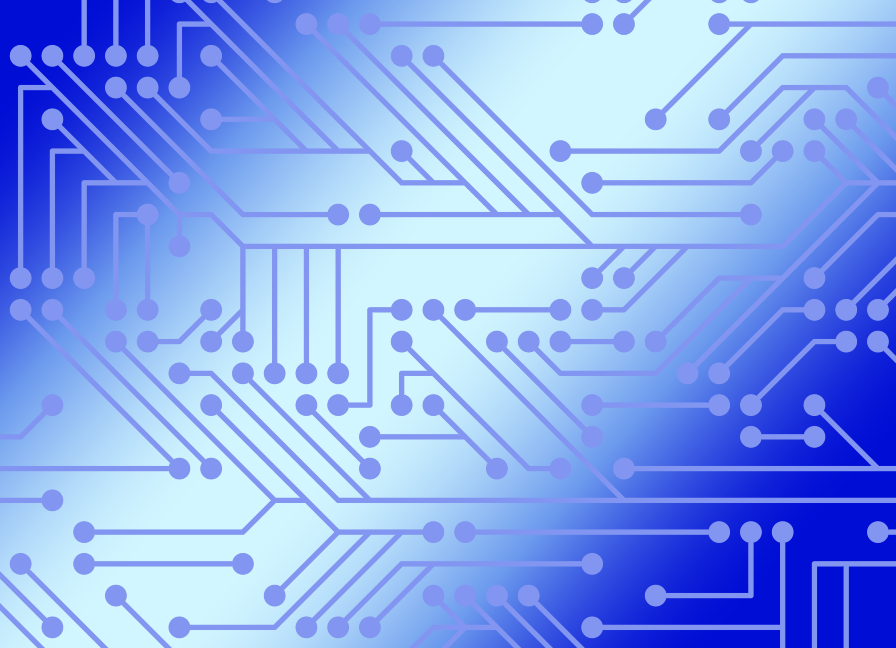
Reproduce this background procedurally as a WebGL 2 fragment shader.

```glsl
#version 300 es
precision highp float;
// Circuit board: periwinkle traces with round pads over a diagonal blue glow.
// Each lattice node hashes a step to a neighbour; blocks of nodes share a
// heading, so the steps chain into parallel runs, 45 degree bends and forks.

uniform vec2 u_resolution;
out vec4 fragColor;

const vec3 DEEP_BLUE = vec3(0.0, 0.05, 0.835);
const vec3 SKY_BLUE = vec3(0.42, 0.60, 0.93);
const vec3 PALE_CYAN = vec3(0.82, 0.965, 1.0);
const vec3 TRACE_BLUE = vec3(0.51, 0.585, 0.94);

const float PITCH = 0.049;        // lattice spacing, in canvas heights
const float TRACE_HALF = 0.0041;  // half the trace width
const float PAD_RADIUS = 0.0168;
const vec2 BLOCK_SIZE = vec2(5.0, 4.0);

const vec2 EAST = vec2(1.0, 0.0);
const vec2 NORTH = vec2(0.0, 1.0);
const vec2 RISING = vec2(1.0, 1.0);
const vec2 FALLING = vec2(1.0, -1.0);

float hash(vec2 p) {
    return fract(sin(dot(p, vec2(127.1, 311.7))) * 43758.5453);
}

float segmentDistance(vec2 p, vec2 a, vec2 b) {
    vec2 ab = b - a;
    float t = clamp(dot(p - a, ab) / dot(ab, ab), 0.0, 1.0);
    return length(p - a - ab * t);
}

float coverage(float dist, float pixel) {
    return 1.0 - smoothstep(-0.6 * pixel, 0.6 * pixel, dist);
}

// Heading of the slanted block, or zero where the lane is empty or cut
vec2 laneStep(vec2 node) {
    float row = floor((node.y + 0.35 * node.x) / BLOCK_SIZE.y);
    float shift = 0.5 * node.y + BLOCK_SIZE.x * hash(vec2(row, 5.0));
    vec2 block = vec2(floor((node.x + shift) / BLOCK_SIZE.x), row);

    // Even spread of headings, upright ones mostly at the upper left
    float corner = smoothstep(9.0, 2.0, node.x) * smoothstep(5.0, 9.0, node.y);
    float upright = mix(0.03, 0.6, corner);
    float pick = fract(dot(block, vec2(0.755, 0.57)) + 0.15 * hash(block));
    float diagonals = 1.0 - upright;
    vec2 heading = EAST;
    if (pick < upright) heading = NORTH;
    else if (pick < upright + 0.26 * diagonals) heading = RISING;
    else if (pick > 1.0 - 0.27 * diagonals) heading = FALLING;

    float lane = dot(node, vec2(-heading.y, heading.x));
    bool filled = hash(block * 17.0 + vec2(lane, 3.0)) > 0.17;
    bool uncut = hash(node + 41.7) > 0.03;
    return filled && uncut ? heading : vec2(0.0);
}

// Straightens a step that would cross another or turn back sharply
vec2 clearStep(vec2 node) {
    vec2 go = laneStep(node);
    if (go == FALLING) {
        bool crosses = laneStep(node - NORTH) == RISING;
        bool hairpin = laneStep(node - RISING) == RISING || laneStep(node - NORTH) == NORTH;
        if (crosses || hairpin) go = EAST;
    } else if (go.y > 0.0 && laneStep(node - FALLING) == FALLING) {
        go = EAST;
    }
    return go;
}

bool isFed(vec2 node) {
    return clearStep(node - EAST) == EAST
        || clearStep(node - NORTH) == NORTH
        || clearStep(node - RISING) == RISING
        || clearStep(node - FALLING) == FALLING;
}

// Drops lone steps too short to be a trace
vec2 traceStep(vec2 node) {
    vec2 go = clearStep(node);
    if (go == vec2(0.0)) return go;
    bool goesOn = clearStep(node + go) != vec2(0.0);
    return goesOn || isFed(node) ? go : vec2(0.0);
}

// Signed distance to the traces and pads, in lattice units
float circuitDistance(vec2 p) {
    vec2 nearest = floor(p + 0.5);
    bool incoming = false;
    bool outgoing = false;
    float dist = 1.0;
    for (int i = 0; i < 9; i++) {
        vec2 node = nearest + vec2(i % 3 - 1, i / 3 - 1);
        vec2 go = traceStep(node);
        if (go == vec2(0.0)) continue;
        dist = min(dist, segmentDistance(p, node, node + go) - TRACE_HALF / PITCH);
        if (node == nearest) outgoing = true;
        if (node + go == nearest) incoming = true;
    }
    // A pad closes each loose end
    if (incoming != outgoing) dist = min(dist, length(p - nearest) - PAD_RADIUS / PITCH);
    return dist;
}

// Pale diagonal band easing into two deep blue corners
vec3 glow(vec2 uv) {
    float along = uv.x + 0.874 * (1.0 - uv.y);
    float light = smoothstep(0.12, 0.98, along) * (1.0 - smoothstep(1.12, 1.98, along));
    vec3 color = mix(DEEP_BLUE, SKY_BLUE, min(light * 2.0, 1.0));
    return mix(color, PALE_CYAN, max(light * 2.0 - 1.0, 0.0));
}

void main() {
    vec2 uv = gl_FragCoord.xy / u_resolution.y;
    float pixel = 1.0 / u_resolution.y;
    float dist = circuitDistance(uv / PITCH + 0.35) * PITCH;
    vec3 color = mix(glow(uv), TRACE_BLUE, coverage(dist, pixel));
    fragColor = vec4(color, 1.0);
}
```
